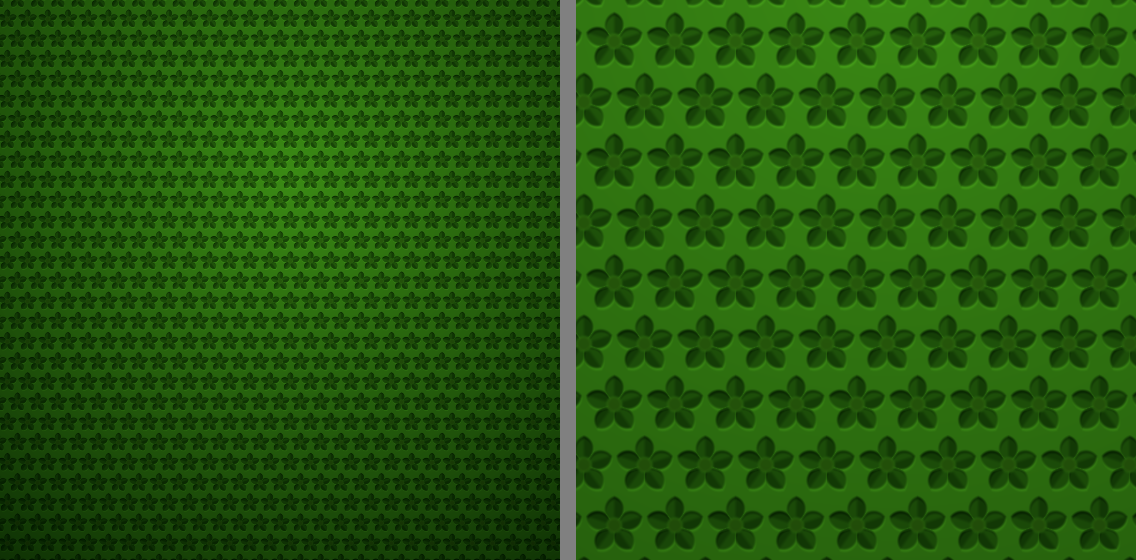
Left: the whole. Right: its middle third, enlarged.
A three.js fragment shader for this pattern:

```glsl
// Staggered rows of small five-petal flowers pressed into a green sheet.
// Petals are folded lens distance fields; offset copies give the bevel.
// A radial falloff of light dims the sheet toward its lower corners.
varying vec2 vUv;

const vec2 PITCH = vec2(0.0361, 0.0360);    // spacing of flowers, canvas units
const vec2 ORIGIN = vec2(0.5005, 0.5700);   // centre of one flower
const vec2 GLOW_CENTRE = vec2(0.52, 0.69);
const float GLOW_LEVEL = 0.54;
const float GLOW_FALLOFF = 0.40;

// Flower sizes, in units of the pitch
const float PETAL_MIDDLE = 0.27;
const float PETAL_HALF_LENGTH = 0.205;
const float PETAL_HALF_WIDTH = 0.148;
const float DISC_RADIUS = 0.115;
const float RIM_WIDTH = 0.022;
const float SOFTNESS = 0.030;
const vec2 BEVEL = vec2(-0.012, 0.045);

// Brightness relative to the sheet
const float PETAL_DARK = 0.54;
const float PETAL_LIGHT = 0.71;
const float SHADOW = 0.22;
const float HIGHLIGHT = 0.20;
const float DISC_SHADE = 0.74;
const float RIM_SHADE = 0.90;

const vec3 DEEP_GREEN = vec3(0.050, 0.180, 0.012);
const vec3 LEAF_GREEN = vec3(0.210, 0.500, 0.073);
const vec3 DISC_TINT = vec3(0.018, 0.0, 0.0);
const float SECTOR = 6.283185 / 5.0;

float fill(float d) {
  return 1.0 - smoothstep(-SOFTNESS, SOFTNESS, d);
}

// Rotates any point into the upright petal's sector
vec2 foldPetals(vec2 p) {
  float a = atan(p.x, p.y + 1e-5);
  a = mod(a + 0.5 * SECTOR, SECTOR) - 0.5 * SECTOR;
  return length(p) * vec2(sin(a), cos(a));
}

// Lens formed by two overlapping circles, pointed at both ends
float petalDistance(vec2 q) {
  float h = PETAL_HALF_LENGTH;
  float w = PETAL_HALF_WIDTH;
  float radius = (h * h + w * w) / (2.0 * w);
  return length(vec2(abs(q.x) + radius - w, q.y - PETAL_MIDDLE)) - radius;
}

float petals(vec2 p) {
  return fill(petalDistance(foldPetals(p)));
}

// Local position inside a cell, odd rows shifted by half a pitch
vec2 flowerCell(vec2 uv) {
  vec2 g = (uv - ORIGIN) / PITCH;
  g.x += 0.5 * mod(floor(g.y + 0.5), 2.0);
  return fract(g + 0.5) - 0.5;
}

void main() {
  vec2 p = flowerCell(vUv);
  vec2 q = foldPetals(p);
  float petal = petals(p);
  float above = petals(p + BEVEL);

  // Creased petals with an inner shadow and a lit lower lip
  float crease = smoothstep(-0.04, 0.04, q.x);
  float petalShade = mix(PETAL_LIGHT, PETAL_DARK, crease);
  petalShade -= SHADOW * (1.0 - above);
  float shade = 1.0 + HIGHLIGHT * above * (1.0 - petal);
  shade = mix(shade, petalShade, petal);

  // Central disc with a thin pale rim
  float r = length(p);
  float disc = fill(r - DISC_RADIUS);
  float rim = fill(abs(r - DISC_RADIUS) - RIM_WIDTH);
  shade = mix(shade, DISC_SHADE, disc);
  shade = mix(shade, RIM_SHADE, 0.6 * rim);

  // Sheet lighting, mapped along the green ramp
  float glow = GLOW_LEVEL - GLOW_FALLOFF * distance(vUv, GLOW_CENTRE);
  float level = (glow * shade - DEEP_GREEN.g) / (LEAF_GREEN.g - DEEP_GREEN.g);
  vec3 colour = mix(DEEP_GREEN, LEAF_GREEN, level) + DISC_TINT * disc;
  gl_FragColor = vec4(clamp(colour, 0.0, 1.0), 1.0);
}
```
